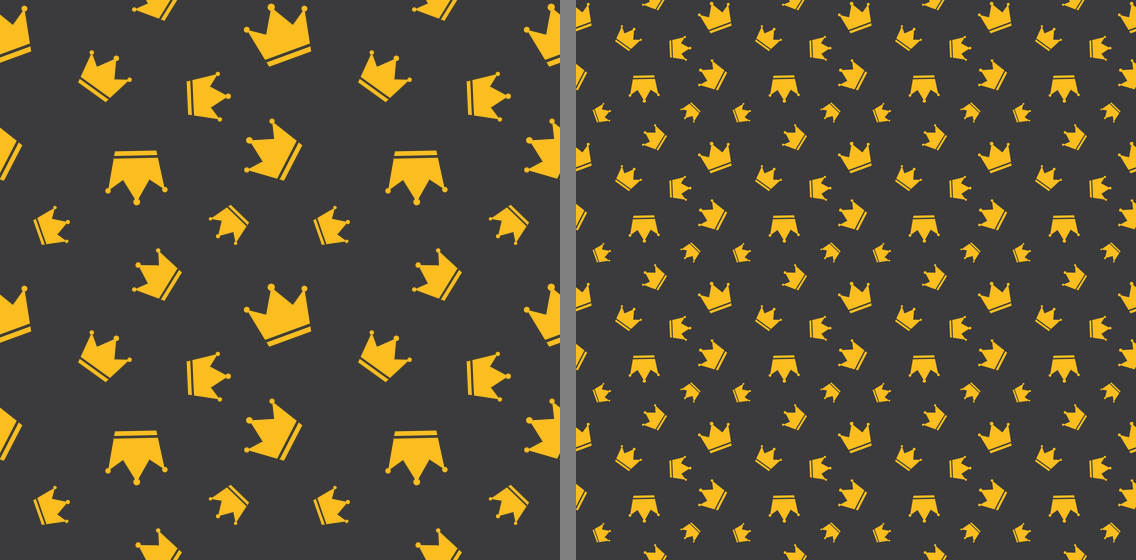
Left: one tile. Right: repeated 2 by 2.
Write a Shadertoy shader that draws this pattern.

```glsl
const float REPEATS = 2.0;
const float TILE_UNITS = 384.0;
const int CROWN_COUNT = 8;

const vec3 CHARCOAL = vec3(0.23, 0.23, 0.24);
const vec3 OLIVE = vec3(0.26, 0.22, 0.11);
const vec3 PALE_GOLD = vec3(0.94, 0.76, 0.24);
const vec3 GOLD = vec3(0.99, 0.74, 0.12);

// Per crown: base centre (xy) and vector from base to middle peak (zw)
const vec4 CROWNS[CROWN_COUNT] = vec4[](
    vec4(398.0, 303.0, -26.0,  71.0),
    vec4(126.0, 257.5,  33.5,  46.5),
    vec4(257.0, 249.5,  56.0,   2.5),
    vec4(402.0, 160.5, -60.0,  31.0),
    vec4(186.0, 177.0,   1.5, -70.0),
    vec4( 51.5,  65.0,  41.5,  14.5),
    vec4(329.0,  91.0, -30.0, -31.0),
    vec4(237.5,  -9.0, -48.0,  29.5)
);

// Signed distance to the line a-b, positive on its right
float lineSide(vec2 p, vec2 a, vec2 b) {
    vec2 along = normalize(b - a);
    return dot(p - a, vec2(along.y, -along.x));
}

float disc(vec2 p, vec2 centre, float radius) {
    return length(p - centre) - radius;
}

// Upright crown of unit height, standing on the origin
float crown(vec2 p) {
    p.x = abs(p.x);
    vec2 foot = vec2(0.405, 0.0);
    vec2 tip = vec2(0.557, 0.77);
    vec2 valley = vec2(0.258, 0.565);
    vec2 peak = vec2(0.0, 1.0);

    // Flared body with a notched top
    float points = min(lineSide(p, tip, valley), lineSide(p, valley, peak));
    float body = max(max(-p.y, lineSide(p, foot, tip)), points);

    // Slot that separates the base band
    float slot = abs(p.y - 0.116) - 0.026;
    body = max(body, -slot);

    float balls = min(disc(p, tip, 0.053), disc(p, peak, 0.066));
    return min(body, balls);
}

// Crown placed in a wrapping tile of unit size
float placedCrown(vec2 p, vec2 base, vec2 up) {
    vec2 q = p - base - 0.5 * up;
    q = fract(q + 0.5) - 0.5 + 0.5 * up;
    vec2 local = vec2(q.x * up.y - q.y * up.x, dot(q, up)) / dot(up, up);
    return crown(local) * length(up);
}

float crownTile(vec2 p) {
    float d = 1.0;
    for (int i = 0; i < CROWN_COUNT; i++) {
        vec4 placement = CROWNS[i] / TILE_UNITS;
        d = min(d, placedCrown(p, placement.xy, placement.zw));
    }
    return d;
}

// Flat fill with a thin olive fringe outside and a pale rim inside
vec3 shade(float d, float pixel) {
    float fringe = 0.0022;
    vec3 ground = mix(OLIVE, CHARCOAL, smoothstep(0.0005, fringe, d));
    vec3 metal = mix(PALE_GOLD, GOLD, smoothstep(0.0005, fringe, -d));
    float cover = 1.0 - smoothstep(-0.7 * pixel, 0.7 * pixel, d);
    return mix(ground, metal, cover);
}

void mainImage(out vec4 fragColor, in vec2 fragCoord) {
    vec2 uv = fragCoord / iResolution.xy;
    float d = crownTile(uv * REPEATS) / REPEATS;
    fragColor = vec4(shade(d, 1.0 / iResolution.y), 1.0);
}
```
